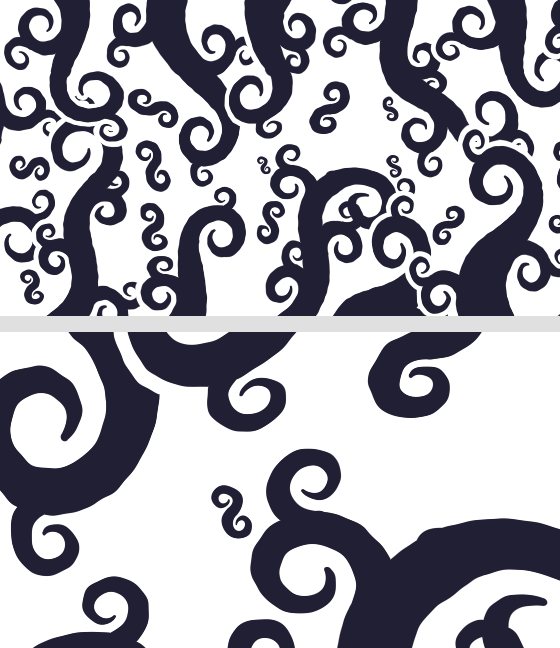
Top: the whole. Bottom: its middle third, enlarged.
Reproduce this pattern procedurally as a Shadertoy shader.

```glsl
// Dark curling tendrils on white. Two rows of swaying, tapered trunks grow from
// the lower and upper edges; each sprouts logarithmic spirals on alternate sides.
// Thin white gaps part the tendrils, and small double curls fill the open spots.

const float TAU = 6.2832;
const float PITCH = 0.17;     // how fast a curl tightens
const float SWEEP = 7.2;      // angle a curl turns through
const float SPACING = 0.345;  // distance between trunks
const float GAP = 0.016;      // white clearance around a tendril
const float SWAY = 0.05;      // sideways swing of a trunk
const float WAVE = 12.0;      // frequency of that swing
const float FILL_CELL = 0.19; // grid of the small double curls
const vec3 PAPER = vec3(1.0);
const vec3 INK = vec3(0.13, 0.12, 0.20);

struct Curl { vec2 center; vec2 axis; float side; float radius; float width; };

float hash(float n) { return fract(sin(n * 127.1 + 4.7) * 4375.85); }

vec2 perp(vec2 v) { return vec2(-v.y, v.x); }

vec2 gradient(vec2 cell) {
    float angle = TAU * hash(dot(cell, vec2(1.37, 7.91)));
    return vec2(cos(angle), sin(angle));
}

float gradientNoise(vec2 p) {
    vec2 i = floor(p), f = p - i;
    vec2 u = f * f * f * (f * (f * 6.0 - 15.0) + 10.0);
    vec2 e = vec2(1.0, 0.0);
    float low = mix(dot(gradient(i), f), dot(gradient(i + e), f - e), u.x);
    float high = mix(dot(gradient(i + e.yx), f - e.yx), dot(gradient(i + 1.0), f - 1.0), u.x);
    return mix(low, high, u.y);
}

vec2 warp(vec2 p, float scale, float amount) {
    return p + amount * vec2(gradientNoise(p * scale), gradientNoise(p * scale + 31.5));
}

// Spiral that leaves start along heading and turns to the given side
Curl makeCurl(vec2 start, vec2 heading, float side, float radius, float width) {
    vec2 inward = normalize(side * perp(heading) + PITCH * heading);
    return Curl(start + radius * inward, -inward, side, radius, width);
}

vec2 curlRadial(Curl c, float t) {
    return cos(t) * c.axis + sin(t) * c.side * perp(c.axis);
}

vec2 curlPoint(Curl c, float t) {
    return c.center + c.radius * exp(-PITCH * t) * curlRadial(c, t);
}

float curlDistance(vec2 p, Curl c) {
    vec2 q = p - c.center;
    float angle = atan(c.side * dot(q, perp(c.axis)), dot(q, c.axis));
    float d = 10.0;
    for (int turn = -1; turn <= 1; turn++) {
        float t = clamp(angle + TAU * float(turn), 0.0, SWEEP);
        float taper = pow(1.0 - 0.93 * t / SWEEP, 0.75);
        d = min(d, length(p - curlPoint(c, t)) - c.width * taper);
    }
    return d;
}

// A curl with a smaller one budding from its outer side
float sprigDistance(vec2 p, Curl c, float budAngle, float budScale) {
    vec2 radial = curlRadial(c, budAngle);
    vec2 heading = normalize(c.side * perp(radial) - PITCH * radial);
    vec2 start = curlPoint(c, budAngle) + 0.25 * c.width * radial;
    Curl bud = makeCurl(start, heading, -c.side, budScale * c.radius, budScale * c.width);
    return min(curlDistance(p, c), curlDistance(p, bud));
}

float tendrilDistance(vec2 p, vec2 base, vec2 axis, float reach, float seed) {
    vec2 lateral = perp(axis), q = p - base;
    float phase = TAU * hash(seed + 0.3);
    float side = hash(seed + 0.6) < 0.5 ? -1.0 : 1.0;
    float rootWidth = mix(0.05, 0.085, hash(seed + 0.8)), tipWidth = 0.031;

    // Swaying trunk
    float along = dot(q, axis);
    float u = clamp(along, -0.4, reach);
    float offset = dot(q, lateral) - SWAY * sin(WAVE * u + phase);
    float slope = SWAY * WAVE * cos(WAVE * u + phase);
    float trunkWidth = mix(rootWidth, tipWidth, clamp(u / reach, 0.0, 1.0));
    float d = length(vec2(along - u, offset * inversesqrt(1.0 + slope * slope))) - trunkWidth;

    // Side curls, then a larger curl that ends the trunk
    for (int j = 0; j < 4; j++) {
        float k = float(j), h = hash(seed + 1.7 * k + 2.0);
        u = (k + 0.3 + 0.2 * h) * 0.145;
        bool last = u > reach - 0.09;
        if (last) u = reach;
        vec2 center = base + axis * u + lateral * SWAY * sin(WAVE * u + phase);
        vec2 heading = normalize(axis + lateral * SWAY * WAVE * cos(WAVE * u + phase));
        trunkWidth = mix(rootWidth, tipWidth, u / reach);
        float width = last ? tipWidth : 0.024;
        float radius = last ? mix(0.1, 0.125, h) : mix(0.065, 0.09, h);
        vec2 start = center + side * perp(heading) * (trunkWidth - width);
        Curl c = makeCurl(start, heading, side, radius, width);
        d = min(d, sprigDistance(p, c, mix(1.5, 2.3, h), last ? 0.45 : 0.6));
        if (last) break;
        side = -side;
    }
    return d;
}

// Long and short trunks alternate, so the two rows interlock
float thicketDistance(vec2 p) {
    float d = 0.4;
    for (int n = 0; n < 14; n++) {
        float column = float(n / 2) - 1.0, row = float(n % 2), seed = float(n) * 3.1 + 5.0;
        float lean = 0.33 + 0.45 * (hash(seed) - 0.5);
        float stagger = (mod(column, 2.0) - 0.5) * (row - 0.5) * 0.44;
        float reach = 0.335 + stagger + 0.05 * (hash(seed + 0.9) - 0.5);
        vec2 base = vec2((column + 0.5 + 0.2 * (hash(seed + 1.2) - 0.5)) * SPACING, row);
        vec2 axis = vec2(sin(lean), cos(lean) * (1.0 - 2.0 * row));
        vec2 q = p - base;
        if (length(q - axis * clamp(dot(q, axis), -0.1, reach)) > 0.42) continue;
        float tendril = tendrilDistance(p, base, axis, reach, seed);
        d = min(max(d, GAP - tendril), tendril);
    }
    return d;
}

// Double curl as large as the free room around its cell centre
float fillerDistance(vec2 p) {
    vec2 cell = floor(p / FILL_CELL), center = (cell + 0.5) * FILL_CELL;
    float size = min(thicketDistance(center) - 0.008, 0.48 * FILL_CELL);
    if (size < 0.03) return 10.0;
    vec2 heading = gradient(cell + 17.0);
    float side = hash(dot(cell, vec2(3.1, 5.7))) < 0.5 ? -1.0 : 1.0;
    float radius = 0.54 * size, width = 0.2 * size;
    return min(curlDistance(p, makeCurl(center, heading, side, radius, width)),
               curlDistance(p, makeCurl(center, -heading, side, radius, width)));
}

void mainImage(out vec4 fragColor, in vec2 fragCoord) {
    vec2 p = fragCoord / iResolution.y;
    p = warp(warp(p, 3.0, 0.035), 40.0, 0.003);
    float d = min(thicketDistance(p), fillerDistance(p));
    float edge = 0.65 / iResolution.y;
    fragColor = vec4(mix(INK, PAPER, smoothstep(-edge, edge, d)), 1.0);
}
```
